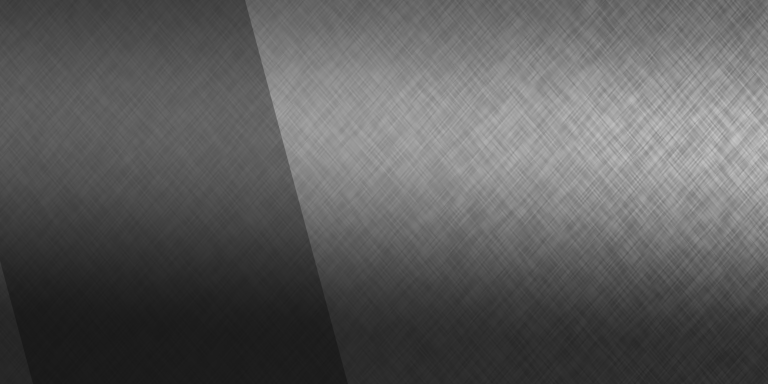
Give the GLSL for this background, as a Shadertoy shader.

```glsl
// Brushed grey metal: a soft horizontal sheen, a slanted shadow band on the
// left and a fine diagonal crosshatch that gains contrast to the right.
// The hatch is value noise stretched along two crossing directions.

// Lengths are in canvas heights, so x runs from 0 to 2 on a 2:1 canvas.
const float BAND_SLOPE = 0.268;         // leftward shift of the band per height
const vec2  BAND_EDGES = vec2(0.086, 0.906);  // band limits along the bottom
const float BAND_SHADE = 0.68;

const float FLOOR_LUMA = 0.16;
const float SHEEN_LUMA = 0.57;
const float TOP_FALLOFF = 0.21;
const vec2  SHEEN_RISE = vec2(0.10, 0.66);
const vec2  SHEEN_FALL = vec2(0.68, 1.05);
const float SHEEN_TILT = 0.04;
const vec2  SIDE_GAIN = vec2(0.93, 1.18);     // left and right brightness

const float HATCH_ANGLE = 0.86;         // radians from the horizontal
const vec2  FINE_SCALE = vec2(22.0, 250.0);   // cells along and across a scratch
const vec2  BROAD_SCALE = vec2(14.0, 130.0);
const float BROAD_SHARE = 0.15;
const vec2  HATCH_CONTRAST = vec2(0.11, 0.23); // left and right strength

// Integer hash of a lattice cell, from 0 to 1.
float hash(ivec2 cell) {
    uvec2 q = uvec2(cell) * uvec2(1597u, 3571u);
    uint h = (q.x ^ q.y) * 747796u + 28913u;
    h = (h ^ (h >> 15u)) * 739391u;
    h = (h ^ (h >> 13u)) * 277803u;
    return float((h ^ (h >> 16u)) & 65535u) / 65535.0;
}

float valueNoise(vec2 p) {
    ivec2 cell = ivec2(floor(p));
    vec2 f = fract(p);
    f = f * f * (3.0 - 2.0 * f);
    float low = mix(hash(cell), hash(cell + ivec2(1, 0)), f.x);
    float high = mix(hash(cell + ivec2(0, 1)), hash(cell + ivec2(1, 1)), f.x);
    return mix(low, high, f.y);
}

// Scratches running at the given angle, centred on zero.
float scratches(vec2 p, float angle) {
    vec2 along = vec2(cos(angle), sin(angle));
    vec2 q = vec2(dot(p, along), dot(p, vec2(-along.y, along.x)));
    // Shift each row along its length so that scratch ends do not line up.
    float row = floor(q.y * FINE_SCALE.y / 8.0);
    float fine = valueNoise(q * FINE_SCALE + vec2(300.0 + 0.37 * row, 2000.0)) - 0.5;
    float broad = valueNoise(q * BROAD_SCALE + 1500.0) - 0.5;
    return mix(fine, broad, BROAD_SHARE);
}

// Smooth vertical light profile, gently tilted and brighter to the right.
float sheen(vec2 p, float across) {
    float y = p.y + SHEEN_TILT * (p.x - 1.0);
    float luma = mix(FLOOR_LUMA, SHEEN_LUMA, smoothstep(SHEEN_RISE.x, SHEEN_RISE.y, y));
    luma -= TOP_FALLOFF * smoothstep(SHEEN_FALL.x, SHEEN_FALL.y, y);
    return luma * mix(SIDE_GAIN.x, SIDE_GAIN.y, across);
}

// Coverage of the slanted band, with edges one pixel soft.
float bandMask(vec2 p, float pixel) {
    float s = p.x + BAND_SLOPE * p.y;
    vec2 cover = smoothstep(BAND_EDGES - pixel, BAND_EDGES + pixel, vec2(s));
    return cover.x - cover.y;
}

void mainImage(out vec4 fragColor, in vec2 fragCoord) {
    vec2 p = fragCoord / iResolution.y;
    float across = fragCoord.x / iResolution.x;

    // Light and shadow
    float luma = sheen(p, across);
    luma *= mix(1.0, BAND_SHADE, bandMask(p, 0.75 / iResolution.y));

    // Crosshatch
    float hatch = scratches(p, HATCH_ANGLE) + scratches(p + 3.7, -HATCH_ANGLE);
    float contrast = mix(HATCH_CONTRAST.x, HATCH_CONTRAST.y, smoothstep(0.3, 1.0, across));
    luma *= 1.0 + contrast * hatch;

    fragColor = vec4(vec3(clamp(luma, 0.0, 1.0)), 1.0);
}
```
